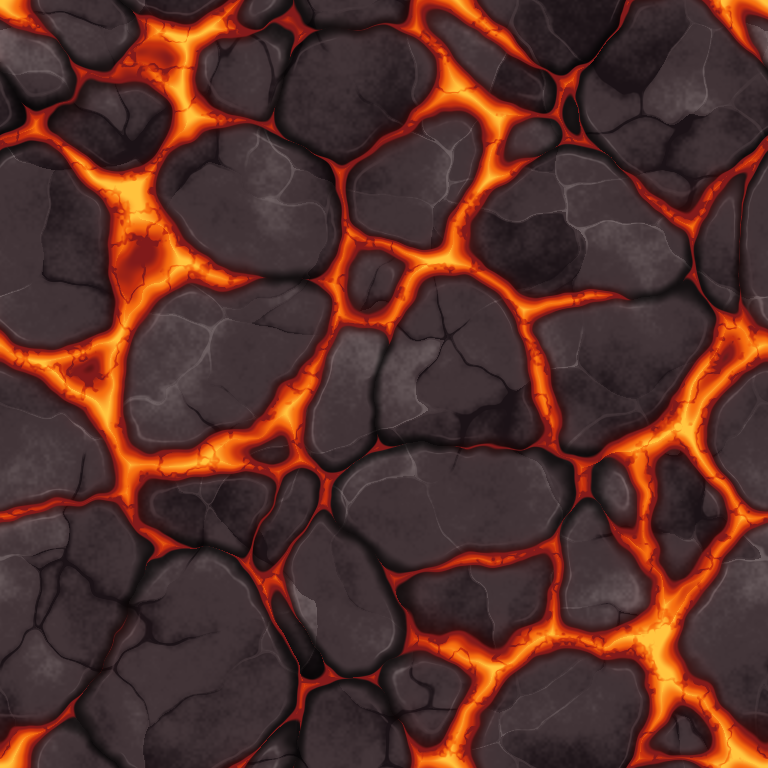
This texture is drawn by a Shadertoy shader. Its source:

```glsl
// Cracked volcanic rock: slabs of very different sizes with glowing lava between.
// Slabs are a weighted, wrapping Voronoi pattern; a soft minimum of the edge
// distances rounds the corners into pools. A second pattern cuts the facets.

const float ROCKS = 7.0;           // rock cells per side
const float FACETS = 9.0;          // facet cells per side
const float SEAM_MIN = -0.003;     // half width of lava, negative is a dry crack
const float SEAM_MAX = 0.0155;
const vec2 LIGHT = vec2(-0.45, 0.89);
const vec3 ROCK_DARK = vec3(0.105, 0.070, 0.085);
const vec3 ROCK_MID = vec3(0.255, 0.200, 0.212);
const vec3 ROCK_PALE = vec3(0.430, 0.375, 0.380);
const vec3 LAVA_EDGE = vec3(0.50, 0.10, 0.10);
const vec3 LAVA_RED = vec3(0.76, 0.18, 0.06);
const vec3 LAVA_ORANGE = vec3(0.96, 0.42, 0.06);
const vec3 LAVA_YELLOW = vec3(1.00, 0.76, 0.24);

// Three random values for a cell that repeats after `period` cells
vec3 hash3(vec2 cell, float period, float seed) {
    uvec3 v = uvec3(vec3(mod(cell + 0.5, period), seed));
    v = v * 1664525u + 1013904223u;
    v.x += v.y * v.z; v.y += v.z * v.x; v.z += v.x * v.y;
    v ^= v >> 16u;
    v.x += v.y * v.z; v.y += v.z * v.x; v.z += v.x * v.y;
    return vec3(v >> 16u) / 65535.0;
}

// Wrapping value noise
float noise(vec2 uv, float period, float seed) {
    vec2 p = uv * period, i = floor(p), f = p - i;
    f = f * f * (3.0 - 2.0 * f);
    float a = hash3(i, period, seed).x;
    float b = hash3(i + vec2(1, 0), period, seed).x;
    float c = hash3(i + vec2(0, 1), period, seed).x;
    float d = hash3(i + vec2(1, 1), period, seed).x;
    return mix(mix(a, b, f.x), mix(c, d, f.x), f.y);
}

float fbm(vec2 uv, float period, float seed) {
    float sum = 0.0, gain = 0.5;
    for (int i = 0; i < 4; i++) {
        sum += gain * noise(uv, period, seed + float(i));
        period *= 2.0;
        gain *= 0.5;
    }
    return sum / 0.9375;
}

vec2 warp(vec2 uv, float period, float seed) {
    return vec2(fbm(uv, period, seed), fbm(uv, period, seed + 10.0)) - 0.5;
}

// Weighted Voronoi: x = soft edge distance, y = random id, zw = offset from centre
vec4 slabs(vec2 uv, float period, float weight, float sharpness, float seed) {
    vec2 p = uv * period, base = floor(p), nearest = vec2(0), nearCell = vec2(0);
    float best = 1e5, id = 0.0, sum = 0.0;
    for (int k = 0; k < 25; k++) {
        vec2 cell = base + vec2(k % 5 - 2, k / 5 - 2);
        vec3 h = hash3(cell, period, seed);
        vec2 r = cell + h.xy - p;
        float d = dot(r, r) - weight * h.z * h.z;
        if (d < best) {
            best = d; nearest = r; nearCell = cell;
            id = fract(h.x * 7.3 + h.y * 3.1);
        }
    }
    for (int k = 0; k < 25; k++) {
        vec2 cell = base + vec2(k % 5 - 2, k / 5 - 2);
        if (distance(cell, nearCell) < 0.5) continue;
        vec3 h = hash3(cell, period, seed);
        vec2 r = cell + h.xy - p;
        float d = dot(r, r) - weight * h.z * h.z;
        float edge = (d - best) / (2.0 * max(distance(r, nearest), 0.05));
        sum += exp(-sharpness * edge);
    }
    return vec4(-log(sum + 1e-9) / (sharpness * period), id, -nearest / period);
}

vec3 rockColor(vec2 uv, vec4 rock, float rim) {
    vec4 facet = slabs(uv + 0.16 * warp(uv, 6.0, 40.0), FACETS, 0.9, 40.0, 5.0);
    float angle = 6.2832 * fract(facet.y * 5.7 + rock.y);
    float tilt = dot(facet.zw, vec2(cos(angle), sin(angle)));
    float bevel = dot(normalize(rock.zw + 1e-5), LIGHT) * exp(-rim / 0.022);
    float strata = fbm(uv + 0.10 * warp(uv, 5.0, 60.0), 14.0, 70.0);
    float grain = noise(uv, 256.0, 80.0) + noise(uv, 128.0, 81.0) - 1.0;

    float tone = 0.47 + 0.22 * (rock.y - 0.5) + 0.24 * (facet.y - 0.5);
    tone += 1.6 * tilt + 0.15 * bevel + 0.55 * (strata - 0.5) + 0.09 * grain;

    // Facet borders turn from pale ridges into dark cracks along their way
    float kind = noise(uv, 11.0, 90.0);
    float line = 1.0 - smoothstep(0.0005, 0.0028, facet.x);
    float shade = 1.0 - smoothstep(0.0, 0.014, facet.x);
    tone += 0.24 * line * smoothstep(0.45, 0.75, kind);
    tone -= (0.25 * line + 0.20 * shade) * smoothstep(0.52, 0.30, kind);

    // Broken pale outline just inside the rim
    float outline = smoothstep(0.0025, 0.0, abs(rim - 0.011));
    tone += 0.22 * outline * smoothstep(0.40, 0.70, noise(uv, 17.0, 95.0));
    tone = clamp(tone, 0.0, 1.0);
    vec3 color = mix(ROCK_DARK, ROCK_MID, smoothstep(0.0, 0.5, tone));
    return mix(color, ROCK_PALE, smoothstep(0.5, 1.0, tone));
}

vec3 lavaColor(float depth) {
    vec3 color = mix(LAVA_EDGE, LAVA_RED, smoothstep(0.002, 0.006, depth));
    color = mix(color, LAVA_ORANGE, smoothstep(0.006, 0.012, depth));
    return mix(color, LAVA_YELLOW, smoothstep(0.011, 0.021, depth));
}

void mainImage(out vec4 fragColor, in vec2 fragCoord) {
    vec2 uv = fragCoord / iResolution.xy;
    vec4 rock = slabs(uv + 0.085 * warp(uv, 7.0, 20.0), ROCKS, 1.15, 13.0, 3.0);
    float flow = smoothstep(0.15, 0.80, noise(uv, 8.0, 30.0));
    float seam = mix(SEAM_MIN, SEAM_MAX, flow);
    float rim = rock.x - max(seam, 0.0);
    float depth = seam - rock.x;

    // Rock, darkened and reddened toward the seam
    vec3 color = rockColor(uv, rock, rim);
    color *= mix(0.30, 1.0, smoothstep(-0.001, 0.013, rim));
    color += vec3(0.20, 0.025, 0.02) * exp(-max(rim, 0.0) / 0.006) * smoothstep(0.0, 0.4, flow);

    // Lava with thin cooler streaks
    float streak = abs(fbm(uv, 30.0, 50.0) - 0.5);
    float heat = depth - 0.005 * smoothstep(0.06, 0.0, streak);
    color = mix(color, lavaColor(heat), smoothstep(-0.0012, 0.0012, depth));
    fragColor = vec4(clamp(color, 0.0, 1.0), 1.0);
}
```
